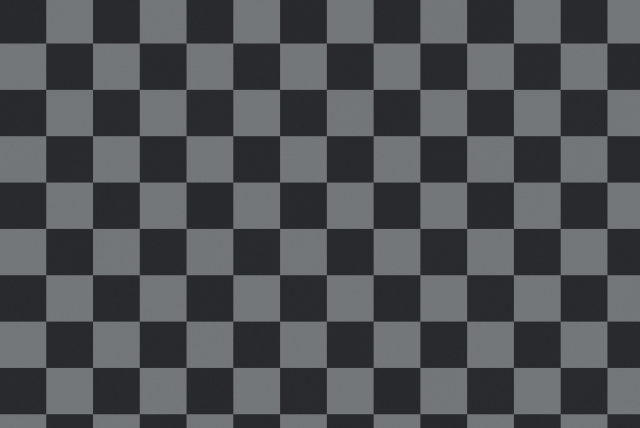
Give the GLSL for this pattern, as a WebGL 2 fragment shader.

```glsl
#version 300 es
precision highp float;

uniform vec2 u_resolution;
out vec4 fragColor;

float hash(vec2 p) {
    return fract(sin(dot(p, vec2(127.1, 311.7))) * 43758.5453);
}

// Signed square wave with a one pixel ramp at each tile edge
vec2 softSquareWave(vec2 p, vec2 pixel) {
    vec2 side = 1.0 - 2.0 * mod(floor(p), 2.0);
    vec2 edgeDistance = 0.5 - abs(fract(p) - 0.5);
    return side * min(edgeDistance / (0.5 * pixel), 1.0);
}

void main() {
    vec2 uv = gl_FragCoord.xy / u_resolution;

    // Tile grid, counted from the top left
    vec2 tileCount = vec2(13.685, 9.235);
    vec2 grid = vec2(uv.x, 1.0 - uv.y) * tileCount + vec2(0.011, 0.061);

    // Checkerboard
    vec2 wave = softSquareWave(grid, tileCount / u_resolution);
    float darkness = 0.5 + 0.5 * wave.x * wave.y;
    vec3 grey = vec3(0.449, 0.465, 0.477);
    vec3 charcoal = vec3(0.156, 0.165, 0.175);
    vec3 color = mix(grey, charcoal, darkness);

    // Faint tone shift per tile and fine grain
    color += 0.004 * (hash(floor(grid)) - 0.5);
    color += 0.008 * (hash(floor(uv * vec2(512.0, 342.0))) - 0.5);

    fragColor = vec4(color, 1.0);
}
```
